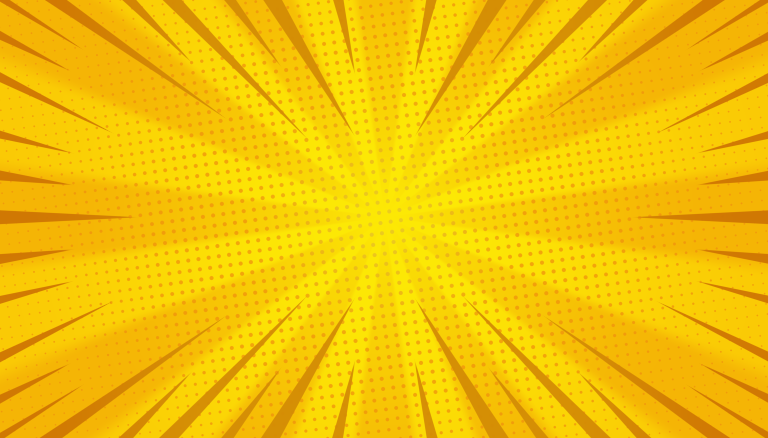
This background is drawn by a WebGL 2 fragment shader. Its source:

```glsl
#version 300 es
precision highp float;
// A comic burst: twelve soft sun rays glow from the centre under a tilted
// grid of halftone dots. Tapered speed lines point inwards from the border;
// one quadrant of lines is folded over both axes to make the rest.
uniform vec2 u_resolution;
out vec4 fragColor;

// Speed lines: tip position, direction angle, half-width per unit of length.
const vec4 SPIKES[12] = vec4[12](
  vec4(0.685, 0.380, 0.56, 0.035), vec4(0.715, 0.332, 0.47, 0.050),
  vec4(0.358, 0.222, 0.61, 0.030), vec4(0.617, 0.190, 0.46, 0.035),
  vec4(0.708, 0.145, 0.25, 0.050), vec4(0.708, 0.073, 0.13, 0.065),
  vec4(0.562, 0.000, 0.00, 0.050), vec4(0.438, 0.350, 0.79, 0.055),
  vec4(0.234, 0.340, 0.92, 0.055), vec4(0.174, 0.176, 0.80, 0.035),
  vec4(0.067, 0.322, 1.35, 0.065), vec4(0.067, 0.182, 1.03, 0.050));

// Wide wedges of alternating brightness, deepening away from the centre.
vec3 sunRays(vec2 p) {
  float r = length(p);
  float wedge = smoothstep(-0.35, 0.35, cos(12.0 * atan(p.y, p.x + 1e-5)));
  wedge *= smoothstep(0.0, 0.15, r);
  vec3 bright = mix(vec3(0.99, 0.91, 0.02), vec3(0.98, 0.79, 0.02), smoothstep(0.1, 0.95, r));
  vec3 deep = mix(vec3(0.98, 0.87, 0.02), vec3(0.96, 0.71, 0.02), smoothstep(0.0, 0.75, r));
  return mix(bright, deep, wedge);
}

// Halftone coverage: dots shrink towards the border.
float halftone(vec2 p, float pixel) {
  float tilt = 0.14;
  vec2 grid = mat2(cos(tilt), -sin(tilt), sin(tilt), cos(tilt)) * p / 0.0235;
  float dist = length(fract(grid) - 0.5) * 0.0235;
  float edge = smoothstep(0.45, 0.9, length(p * vec2(1.0, 1.25)));
  float radius = mix(0.0046, 0.0018, edge);
  return 1.0 - smoothstep(-0.7 * pixel, 0.7 * pixel, dist - radius);
}

// Speed line coverage: thin triangles that widen outwards from each tip.
float speedLines(vec2 p, float pixel) {
  float cover = 0.0;
  for (int i = 0; i < 12; i++) {
    vec4 spike = SPIKES[i];
    vec2 dir = vec2(cos(spike.z), sin(spike.z));
    vec2 q = abs(p) - spike.xy;
    float along = dot(q, dir);
    float across = abs(q.x * dir.y - q.y * dir.x);
    float d = across - along * spike.w;
    float body = 1.0 - smoothstep(-0.7 * pixel, 0.7 * pixel, d);
    cover = max(cover, body * smoothstep(-pixel, 0.03, along));
  }
  return cover;
}

void main() {
  float pixel = 1.0 / u_resolution.y;
  vec2 p = (gl_FragCoord.xy - 0.5 * u_resolution) * pixel - vec2(0.002, 0.004);
  float r = length(p);
  vec3 color = sunRays(p);

  // Dots turn from pale tan at the centre to orange further out.
  vec3 dotColor = mix(vec3(0.90, 0.76, 0.16), vec3(0.94, 0.57, 0.05), smoothstep(0.0, 0.35, r));
  color = mix(color, dotColor, 0.75 * halftone(p, pixel));

  // Lines are deeper brown at the sides than above and below.
  vec3 lineColor = mix(vec3(0.83, 0.55, 0.02), vec3(0.81, 0.46, 0.01), smoothstep(0.4, 0.8, abs(p.x)));
  color = mix(color, lineColor, 0.95 * speedLines(p, pixel));
  fragColor = vec4(color, 1.0);
}
```
